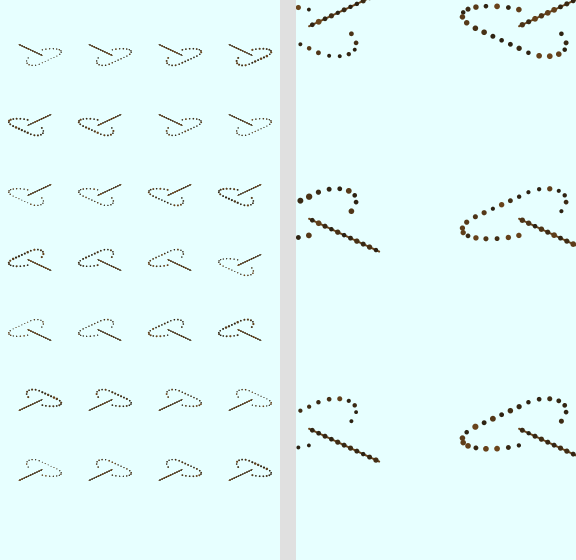
Left, the full canvas; right, a detail of the centre.
Write a WebGL 2 fragment shader that draws this pattern.

```glsl
#version 300 es
precision highp float;
uniform vec2 u_resolution;
out vec4 fragColor;

const vec2 GRID = vec2(4.0, 8.0);
const float CELL = 96.0;
const float ROWS = 7.0;
const vec3 PAPER = vec3(0.906, 1.0, 1.0);
const vec3 DARK_INK = vec3(0.17, 0.13, 0.07);
const vec3 WARM_INK = vec3(0.42, 0.27, 0.11);

float hash(vec2 p) {
    return fract(sin(dot(p, vec2(127.1, 311.7))) * 43758.5453);
}

float coverage(float d, float pixel) {
    return clamp(0.5 - d / pixel, 0.0, 1.0);
}

float segmentDistance(vec2 p, vec2 a, vec2 b) {
    vec2 ab = b - a;
    return length(p - a - ab * clamp(dot(p - a, ab) / dot(ab, ab), 0.0, 1.0));
}

vec2 bezier(vec2 a, vec2 b, vec2 c, vec2 d, float t) {
    float s = 1.0 - t;
    return s * s * s * a + 3.0 * s * s * t * b + 3.0 * s * t * t * c + t * t * t * d;
}

// Row of beads along a cubic curve, each with its own size and tint
vec3 beads(vec3 base, vec2 p, vec2 a, vec2 b, vec2 c, vec2 d,
           float count, float radius, float seed, float pixel) {
    vec3 color = base;
    for (float i = 0.0; i < count; i++) {
        float rnd = hash(vec2(i + 0.37, seed));
        vec2 center = bezier(a, b, c, d, (i + 0.5) / count);
        float size = radius * (0.85 + 0.3 * rnd);
        vec3 ink = mix(DARK_INK, WARM_INK, rnd * rnd);
        color = mix(color, ink, coverage(length(p - center) - size, pixel));
    }
    return color;
}

// Straight stem: thin thread with beads on it
vec3 stem(vec3 base, vec2 p, vec2 a, vec2 b, float seed, float pixel) {
    float thread = coverage(segmentDistance(p, a, b) - 0.45, pixel);
    vec3 color = mix(base, WARM_INK, thread);
    return beads(color, p, a, mix(a, b, 1.0 / 3.0), mix(a, b, 2.0 / 3.0), b,
                 11.0, 1.15, seed, pixel);
}

// Open slanted loop: upper arc, long edge, lower lobe
vec3 loopShape(vec3 base, vec2 p, float weight, float seed, float pixel) {
    vec2 shoulder = vec2(32.0, -4.0);
    vec2 hip = vec2(8.0, -15.0);
    float arcRadius = mix(0.9, 1.25, weight);
    float edgeRadius = mix(0.65, 1.5, weight);
    vec3 color = beads(base, p, vec2(8.0, 3.0), vec2(20.0, 7.0), vec2(46.0, 6.0),
                       shoulder, 9.0, arcRadius, seed + 1.0, pixel);
    color = beads(color, p, shoulder, mix(shoulder, hip, 1.0 / 3.0),
                  mix(shoulder, hip, 2.0 / 3.0), hip, 6.0, edgeRadius, seed + 2.0, pixel);
    return beads(color, p, hip, vec2(-2.0, -21.0), vec2(-20.0, -17.0),
                 vec2(-7.0, -5.0), 7.0, arcRadius, seed + 3.0, pixel);
}

void main() {
    vec2 grid = gl_FragCoord.xy / u_resolution * GRID;
    grid.y = GRID.y - grid.y - 0.25;
    vec2 cell = floor(grid);
    vec2 p = (fract(grid) - 0.5) * vec2(CELL, -CELL);
    float pixel = CELL * GRID.x / u_resolution.x;

    // Serpentine order sets the orientation and the bead weight
    float odd = mod(cell.y, 2.0);
    float column = mix(cell.x, GRID.x - 1.0 - cell.x, odd);
    float index = cell.y * GRID.x + column;
    float turn = min(floor((index + 1.0) / 7.0), 3.0);
    float weight = clamp((column + 0.5 * odd) / 3.0, 0.0, 1.0);
    if (turn == 1.0 || turn == 2.0) p.x = -p.x;
    if (turn >= 2.0) p.y = -p.y;

    vec3 color = PAPER;
    if (cell.y >= 0.0 && cell.y < ROWS) {
        float seed = index * 5.0;
        color = loopShape(color, p, weight, seed, pixel);
        color = stem(color, p, vec2(-22.0, 11.0), vec2(10.0, -4.0), seed, pixel);
    }
    fragColor = vec4(color, 1.0);
}
```
